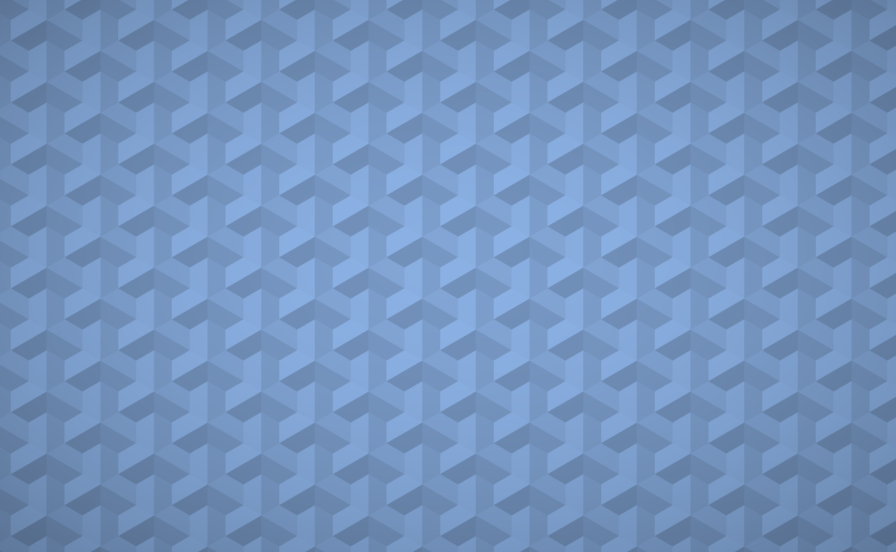
This pattern is drawn by a WebGL 1 fragment shader. Its source:

```glsl
precision highp float;
// Interlocking blue three-armed ridges on a triangular lattice, softly vignetted.
uniform vec2 u_resolution;

// Picks the arm whose strip owns a point, from its distances to the three
// triangle edges; a is followed by b, b by c, and c by a.
float pinwheel(vec3 d, float a, float b, float c) {
  float r = 1.0 / 3.0;
  if (d.x < r && d.y >= r) return a;
  if (d.y < r && d.z >= r) return b;
  return c;
}

// Brightness of the ridge face at p; one unit is the lattice column width.
float faceTone(vec2 p) {
  vec3 axes = vec3(p.x, dot(p, vec2(-0.5, 0.8660254)), dot(p, vec2(-0.5, -0.8660254)));
  vec3 f = fract(axes);
  // Triangles right of an upright arm: upright, lower right, lower left
  if (f.x + f.y + f.z < 1.5) return pinwheel(f.xzy, 0.80, 0.765, 0.895);
  // Triangles left of an upright arm: upright, lower left, lower right
  return pinwheel(1.0 - f, 0.88, 0.73, 0.835);
}

void main() {
  // Average a 4 by 4 grid of samples for smooth edges
  float tone = 0.0;
  for (int j = 0; j < 4; j++) {
    for (int i = 0; i < 4; i++) {
      vec2 jitter = (vec2(float(i), float(j)) - 1.5) * 0.36;
      vec2 p = (gl_FragCoord.xy + jitter) / u_resolution.x * 16.7;
      tone += faceTone(p - vec2(6.87, 5.30)) / 16.0;
    }
  }

  // Light falls off toward the borders, a little more at the bottom
  vec2 fromCentre = (gl_FragCoord.xy / u_resolution - vec2(0.5, 0.54)) * 2.0;
  float vignette = 1.0 - 0.125 * dot(fromCentre, fromCentre);

  gl_FragColor = vec4(vec3(0.61, 0.775, 1.0) * tone * vignette, 1.0);
}
```
